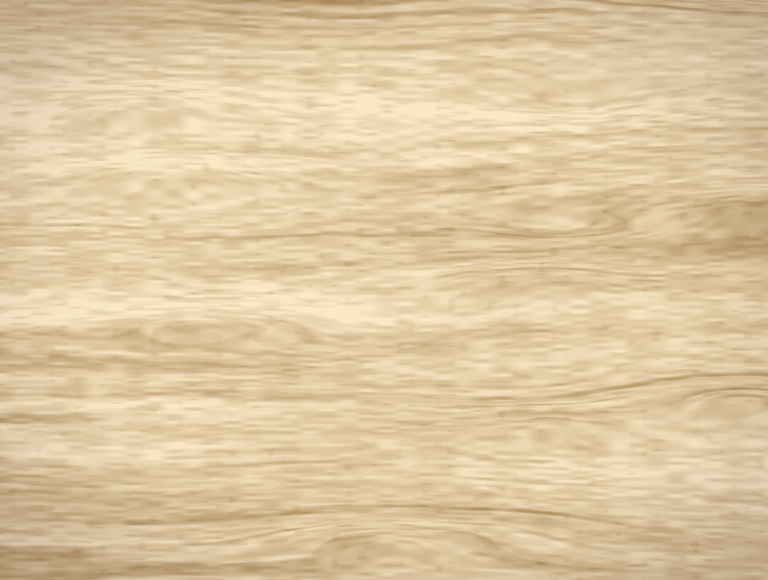
Write a WebGL 2 fragment shader that draws this texture.

```glsl
#version 300 es
precision highp float;
// Pale wood board with horizontal grain, cathedral figures and fine pores.
// A height field, bent by noise and scattered oval bumps, is cut into uneven
// growth lines; broad bands, short fibres and a soft vignette finish it.

uniform vec2 u_resolution;
out vec4 fragColor;

const vec3 DARK_WOOD = vec3(0.70, 0.57, 0.38);
const vec3 PALE_WOOD = vec3(0.95, 0.875, 0.735);
const vec3 EDGE_TINT = vec3(0.87, 0.855, 0.86);
const float BASE_TONE = 0.76;
const float BAND_CONTRAST = 0.50;
const float RING_CONTRAST = 0.42;
const float LINE_DEPTH = 0.42;
const float FIBRE_CONTRAST = 0.46;
const float STREAK_LIGHT = 0.20;
const float RING_FREQ = 42.0;          // broad rings per canvas height
const float LINE_FREQ = 88.0;          // thin dark lines per canvas height
const vec2 FIBRE_FREQ = vec2(30.0, 180.0);
const vec2 FIGURE_CELL = vec2(0.56, 0.19);
const vec2 FIGURE_RADIUS = vec2(0.17, 0.036);
const float FIGURE_SHARE = 0.55;       // part of the cells with a figure
const float FIGURE_HEIGHT = 0.085;

float hash(vec2 p) {
    return fract(sin(dot(p, vec2(127.1, 311.7))) * 43758.5453);
}

float noise(vec2 p) {
    vec2 i = floor(p), f = fract(p);
    f = f * f * (3.0 - 2.0 * f);
    return mix(mix(hash(i), hash(i + vec2(1, 0)), f.x),
               mix(hash(i + vec2(0, 1)), hash(i + vec2(1, 1)), f.x), f.y);
}

// Noise around zero with a finer second octave
float centredNoise(vec2 p) {
    return 0.65 * noise(p) + 0.35 * noise(p * 2.1 + 17.3) - 0.5;
}

// Signed sum of oval bumps, one candidate per jittered cell
float figures(vec2 p) {
    vec2 home = floor(p / FIGURE_CELL);
    float sum = 0.0;
    for (int j = -1; j <= 1; j++) {
        for (int i = -1; i <= 1; i++) {
            vec2 cell = home + vec2(i, j);
            if (hash(cell + 3.7) > FIGURE_SHARE) continue;
            vec2 jitter = vec2(hash(cell + 11.2), hash(cell + 23.9)) - 0.5;
            vec2 centre = (cell + 0.5 + 0.6 * jitter) * FIGURE_CELL;
            float size = mix(0.7, 1.2, hash(cell + 41.5));
            vec2 q = (p - centre) / (FIGURE_RADIUS * size);
            float side = hash(cell + 57.1) < 0.5 ? -1.0 : 1.0;
            // Slightly pointed ends along the grain
            float r = sqrt(q.x * q.x + 0.04) * 0.5 + 0.5 * q.x * q.x + q.y * q.y;
            sum += side * size * exp(-r);
        }
    }
    return sum;
}

void main() {
    vec2 p = gl_FragCoord.xy / u_resolution.y;
    vec2 uv = gl_FragCoord.xy / u_resolution;

    // Bent height field that the grain follows
    vec2 bent = p + vec2(0.10, 0.022) * vec2(centredNoise(p * vec2(3.0, 9.0) + 5.0),
                                             centredNoise(p * vec2(4.0, 11.0) + 31.0));
    float figure = figures(bent);
    float height = p.y + FIGURE_HEIGHT * figure
                 + 0.09 * centredNoise(p * vec2(1.5, 4.5) + 8.0)
                 + 0.007 * centredNoise(p * vec2(11.0, 36.0));
    float fade = 1.0 - smoothstep(0.35, 0.9, fwidth(height) * LINE_FREQ);

    // Broad tone bands and pale streaks
    float band = centredNoise(vec2(p.x * 0.8, height * 8.0) + 61.0);
    float streak = smoothstep(0.60, 0.90, noise(vec2(p.x * 0.6, p.y * 15.0 + 0.8 * band) + 90.0));

    // Growth rings and thin dark lines of varied strength
    float ring = centredNoise(vec2(p.x * 1.2, height * RING_FREQ) + 13.0);
    float line = smoothstep(0.55, 0.92, noise(vec2(p.x * 2.2, height * LINE_FREQ) + 47.0));
    float strength = 0.35 + 0.9 * noise(p * vec2(1.8, 8.0) + 71.0);

    // Short fibres and pores, following the grain only in part
    float grainY = mix(p.y, height, 0.35);
    float fibre = noise(vec2(p.x, grainY) * FIBRE_FREQ) - 0.5;
    float pore = smoothstep(0.72, 0.95, noise(vec2(p.x * 45.0, grainY * 150.0) + 29.0));

    float tone = BASE_TONE + BAND_CONTRAST * band + STREAK_LIGHT * streak
               + RING_CONTRAST * ring * (1.0 - 0.4 * streak)
               - LINE_DEPTH * line * strength * fade * (1.0 - 0.6 * streak)
               + FIBRE_CONTRAST * fibre - 0.16 * pore
               - 0.07 * min(abs(figure), 1.0);

    // Colour ramp and darker, greyer edges
    vec3 colour = mix(DARK_WOOD, PALE_WOOD, clamp(tone, -0.05, 1.12));
    vec2 c = uv * 2.0 - 1.0;
    colour *= mix(vec3(1.0), EDGE_TINT, smoothstep(0.4, 2.0, dot(c, c)));
    fragColor = vec4(colour, 1.0);
}
```
